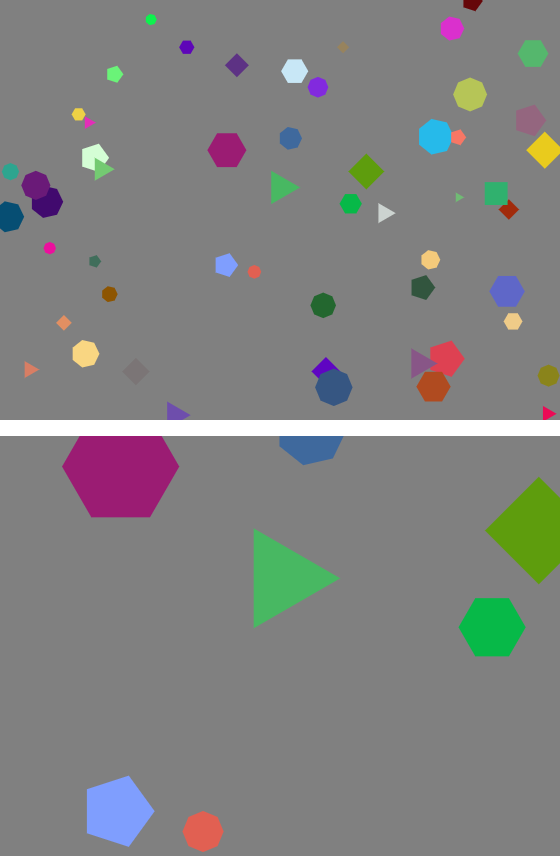
Top: the whole. Bottom: its middle third, enlarged.
This background is drawn by a WebGL 1 fragment shader. Its source:

```glsl
precision highp float;
// Flat, randomly coloured regular polygons scattered over plain mid grey.
// Each has three to eight sides and a corner pointing right; a loop paints
// them in order, so later shapes cover earlier ones.

uniform vec2 u_resolution;

const float PI = 3.14159265;
const int SHAPE_COUNT = 54;

// Three random values in 0..1 for a shape index and a seed.
vec3 hash3(float index, float seed) {
  vec3 phase = index * vec3(12.9898, 78.233, 39.425) + seed * vec3(1.7, 4.1, 2.9);
  return fract(sin(phase) * 43758.547);
}

// Signed distance to the nearest side line of a regular polygon.
float polygonDistance(vec2 p, float sides, float radius, float turn) {
  float sector = 2.0 * PI / sides;
  float angle = mod(atan(p.y, p.x) - turn, sector) - 0.5 * sector;
  return length(p) * cos(angle) - radius * cos(0.5 * sector);
}

void main() {
  vec2 canvas = vec2(u_resolution.x / u_resolution.y, 1.0);
  vec2 p = gl_FragCoord.xy / u_resolution.y;
  vec3 color = vec3(0.502);

  for (int i = 0; i < SHAPE_COUNT; i++) {
    float index = float(i);

    // An even spread with strong jitter, leaving gaps and a few overlaps.
    vec2 jitter = 0.3 * hash3(index, 3.0).xy;
    vec2 center = canvas * fract(index * vec2(0.7549, 0.5698) + jitter);

    float sides = 3.0 + mod(index, 6.0);
    float radius = mix(0.013, 0.047, fract(index * 0.618 + 0.3));
    float turn = i == 25 ? 0.25 * PI : 0.0; // a single upright square

    // Fill with an edge about one pixel wide.
    float d = polygonDistance(p - center, sides, radius, turn);
    float coverage = clamp(0.5 - d * u_resolution.y, 0.0, 1.0);
    color = mix(color, hash3(index, 11.0), coverage);
  }

  gl_FragColor = vec4(color, 1.0);
}
```
